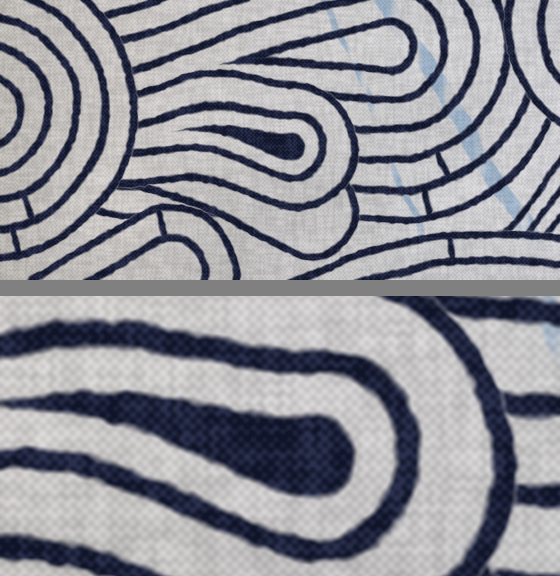
Top, the full canvas; bottom, a detail of the centre.
Reproduce this pattern procedurally as a Shadertoy shader.

```glsl
// Woven cotton printed with indigo paisley drops and concentric rings.
// Each motif is a tapered, bent capsule whose distance contours become ink
// lines; motifs are laid back to front, then thread grain and washes are added.

float hash(vec2 p) {
    return fract(sin(dot(p, vec2(127.1, 311.7))) * 43758.5453);
}

float noise(vec2 p) {
    vec2 i = floor(p), f = fract(p);
    f = f * f * (3.0 - 2.0 * f);
    return mix(mix(hash(i), hash(i + vec2(1, 0)), f.x),
               mix(hash(i + vec2(0, 1)), hash(i + vec2(1, 1)), f.x), f.y);
}

// Soft coverage of a shape from its signed distance
float cover(float d) {
    float soft = max(0.0055, 1.0 / iResolution.y);
    return 1.0 - smoothstep(-soft, soft, d);
}

// Distance to a capsule that swells from tail to head and bows upward
float drop(vec2 p, vec2 tail, vec2 head, float bend, vec2 radius) {
    vec2 axis = head - tail;
    float t = clamp(dot(p - tail, axis) / max(dot(axis, axis), 1e-4), 0.0, 1.0);
    float bow = t * (1.0 - t);
    p.y -= bend * 16.0 * bow * bow;
    return length(p - tail - axis * t) - mix(radius.x, radius.y, t);
}

// Covers what lies below with cloth, then inks count + 1 contour lines.
// Radial spokes cross the bands numbered from firstBand outward.
void rings(inout float ink, vec2 fromHead, float d, float spacing, float count,
           float spokeAngle, float firstBand) {
    const float halfLine = 0.0138;
    float ring = clamp(round(d / spacing), 0.0, count);
    float lines = cover(abs(d - ring * spacing) - halfLine);

    float band = floor(d / spacing);
    float angle = spokeAngle + 0.25 * (hash(vec2(band, spokeAngle)) - 0.5);
    vec2 dir = vec2(cos(angle), sin(angle));
    float across = abs(dir.x * fromHead.y - dir.y * fromHead.x);
    if (band >= firstBand && dot(fromHead, dir) > 0.0)
        lines = max(lines, cover(across - 0.011));

    ink = mix(ink, lines, cover(d - count * spacing - halfLine));
}

float printedInk(vec2 p) {
    // Slanted stripes in the lower right gap
    float s = dot(p - vec2(1.797, 0.167), vec2(0.77, -0.63));
    float ink = cover(abs(mod(s + 0.03, 0.06) - 0.03) - 0.011) * step(-0.03, s);

    // Large upper drop with wide outer arcs
    vec2 head = vec2(1.393, 0.839);
    float d = drop(p, vec2(0.495, 0.708), head, 0.016, vec2(-0.065, 0.089));
    rings(ink, p - head, d, 0.109, 5.0, -1.25, 3.0);

    // Upper right rings
    head = vec2(2.214, 0.909);
    rings(ink, p - head, length(p - head) - 0.286, 0.117, 1.0, 0.0, 9.0);

    // Shallow band along the bottom
    head = vec2(1.797, -1.51);
    rings(ink, p - head, length(p - head) - 1.583, 0.096, 1.0, 1.72, 0.0);

    // Lower left drop
    head = vec2(0.612, 0.031);
    d = drop(p, vec2(0.21, -0.12), head, 0.0, vec2(0.05, 0.117));
    rings(ink, p - head, d, 0.112, 1.0, 1.8, 0.0);

    // Plain lobe tucked under the central drop
    head = vec2(1.107, 0.245);
    d = drop(p, vec2(0.34, 0.388), head, 0.03, vec2(0.0, 0.161));
    rings(ink, p - head, d, 0.1, 0.0, 0.0, 9.0);

    // Central drop with a solid core
    head = vec2(1.042, 0.474);
    d = drop(p, vec2(0.43, 0.505), head, 0.055, vec2(0.044, 0.112));
    rings(ink, p - head, d, 0.109, 1.0, 0.0, 9.0);
    ink = max(ink, cover(d + 0.065));

    // Left rings
    head = vec2(-0.052, 0.609);
    rings(ink, p - head, length(p - head) - 0.128, 0.1, 4.0, -1.27, 2.0);
    return ink;
}

// Faint streak of dye running down to the right
float streak(vec2 p, float start, float slope, float width) {
    float x = start + slope * (1.0 - p.y) + 0.025 * (noise(p.yy * 9.0) - 0.5);
    float breakup = smoothstep(0.2, 0.6, noise(p * vec2(26.0, 7.0) + start));
    return cover(abs(p.x - x) - width) * breakup * smoothstep(0.1, 0.25, p.y);
}

void mainImage(out vec4 fragColor, in vec2 fragCoord) {
    vec2 p = fragCoord / iResolution.y;

    // Plain weave: crossing threads of uneven thickness
    vec2 thread = p * 140.0;
    float grain = 0.5 * sin(3.14159 * thread.x) * sin(3.14159 * thread.y)
                + noise(thread * vec2(0.2, 1.0)) + noise(thread * vec2(1.0, 0.2)) - 1.0;

    // Ink edges wander slightly with the threads
    vec2 wander = vec2(noise(p * 60.0), noise(p * 60.0 + 31.0)) - 0.5;
    vec2 drift = vec2(noise(p * 7.0), noise(p * 7.0 + 17.0)) - 0.5;
    float ink = printedInk(p + 0.006 * wander + 0.016 * drift);

    // Cloth with soft folds, warmer on the left
    float fold = noise(p * vec2(2.5, 3.5) + 4.0) - 0.5;
    vec3 cloth = mix(vec3(0.765, 0.75, 0.735), vec3(0.775, 0.775, 0.79), p.x * 0.5);
    cloth += 0.07 * grain + 0.08 * fold;

    float wash = max(streak(p, 1.38, 0.61, 0.036), streak(p, 1.17, 0.40, 0.012));
    cloth = mix(cloth, vec3(0.56, 0.66, 0.76) + 0.06 * grain, 0.8 * wash);

    vec3 indigo = mix(vec3(0.06, 0.08, 0.16), vec3(0.17, 0.19, 0.31),
                      clamp(0.4 + 0.7 * grain, 0.0, 1.0));
    fragColor = vec4(mix(cloth, indigo, ink), 1.0);
}
```
